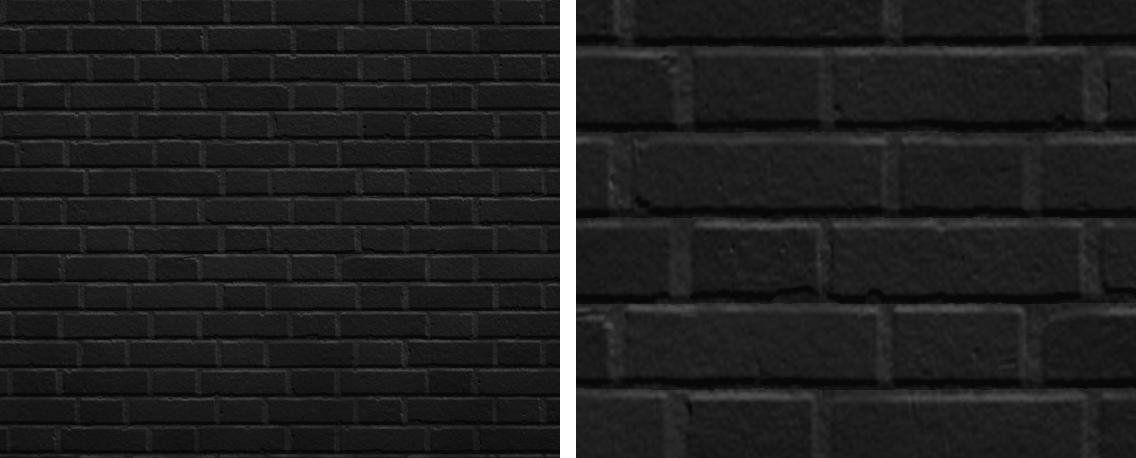
Left, the full canvas; right, a detail of the centre.
Reproduce this texture procedurally as a Shadertoy shader.

```glsl
// A black painted brick wall in Flemish bond: long and short bricks alternate
// in each course, and every second course is shifted. Rounded box distances
// give a height field, which is lit from above with noise for the worn paint.

// Layout, in units of one course height
const float COURSES = 16.03;         // courses down the canvas
const float TOP_SHIFT = 0.115;       // phase of the first course
const float PERIOD = 4.725;          // one long and one short brick
const float PERIOD_GROWTH = 0.0102;  // added to the period per course
const float LONG_SHARE = 0.652;      // part of the period for the long brick
const float EVEN_START = 19.05;      // start of a long brick, even courses
const float ODD_START = 16.67;       // the same for odd courses
const vec2 JOINT_HALF = vec2(0.112, 0.092); // half the mortar width
const float CORNER = 0.05;
const float SIZE_JITTER = 0.045;

// Surface and light
const float BRICK_TONE = 0.104;
const float TONE_SPREAD = 0.020;
const float MORTAR_TONE = 0.142;
const float EDGE_WARP = 0.045;
const float GRAIN = 0.30;
const float SPECKLE = 0.020;
const float HIGHLIGHT = 0.125;
const float SHADOW = 0.105;
const float CAST_SHADOW = 0.45;       // darkening of the mortar below a brick
const vec2 LIGHT = vec2(0.28, -0.96); // towards the light, y runs downwards

struct Brick { float dist; vec2 id; vec2 local; };

float hash(vec2 p) {
    vec3 q = fract(p.xyx * vec3(0.1031, 0.1030, 0.0973));
    q += dot(q, q.yzx + 33.33);
    return fract((q.x + q.y) * q.z);
}

float noise(vec2 p) {
    vec2 i = floor(p), f = fract(p);
    f = f * f * (3.0 - 2.0 * f);
    return mix(mix(hash(i), hash(i + vec2(1, 0)), f.x),
               mix(hash(i + vec2(0, 1)), hash(i + vec2(1, 1)), f.x), f.y);
}

float fbm(vec2 p) {
    float sum = 0.0, amp = 0.5;
    for (int i = 0; i < 4; i++) {
        sum += amp * noise(p);
        p = p * 2.03 + 17.1;
        amp *= 0.5;
    }
    return sum;
}

float roundBox(vec2 p, vec2 halfSize, float r) {
    vec2 d = abs(p) - halfSize + r;
    return length(max(d, 0.0)) + min(max(d.x, d.y), 0.0) - r;
}

// Signed distance to the brick of this cell, its identity and inner position
Brick findBrick(vec2 q) {
    // Slightly wavy edges
    q += EDGE_WARP * (vec2(fbm(q * 1.7), fbm(q * 1.7 + 40.0)) - 0.47);
    float row = floor(q.y);
    float period = PERIOD + PERIOD_GROWTH * row;
    float start = mod(row, 2.0) < 0.5 ? EVEN_START : ODD_START;
    float u = (q.x - start) / period + 64.0;
    float isShort = step(LONG_SHARE, fract(u));
    float share = mix(LONG_SHARE, 1.0 - LONG_SHARE, isShort);
    vec2 id = vec2(floor(u) * 2.0 + isShort, row + 5.0);

    vec2 cell = vec2(share * period, 1.0);
    vec2 local = vec2((fract(u) - isShort * LONG_SHARE) * period, fract(q.y)) - 0.5 * cell;
    vec2 jitter = vec2(hash(id), hash(id + 31.7)) - 0.5;
    local -= SIZE_JITTER * jitter * vec2(1.4, 0.8);
    local.y += local.x * 0.016 * (hash(id + 71.3) - 0.5);
    vec2 halfSize = 0.5 * cell - JOINT_HALF - SIZE_JITTER * 0.4 * jitter.yx;
    return Brick(roundBox(local, halfSize, CORNER), id, local);
}

// Relief: raised bricks, rough paint, few pits and chipped edges
float height(vec2 q) {
    float d = findBrick(q).dist;
    float chips = smoothstep(0.80, 0.95, noise(q * 3.7 + 9.0));
    float h = smoothstep(0.065, -0.045, d + 0.07 * chips);
    float rough = GRAIN * (noise(q * 8.0) + 0.9 * noise(q * 19.0 + 5.0) - 0.95);
    float pits = smoothstep(0.91, 0.99, noise(q * 6.7 + 90.0));
    return h + rough * mix(1.2, 0.7, h) - 0.3 * pits;
}

void mainImage(out vec4 fragColor, in vec2 fragCoord) {
    vec2 uv = fragCoord / iResolution.xy;
    vec2 q = vec2(fragCoord.x, iResolution.y - fragCoord.y) * COURSES / iResolution.y;
    q.y += TOP_SHIFT;
    float pixel = COURSES / iResolution.y;

    // Base paint: one tone per brick, lighter mortar, cloudy wear
    Brick brick = findBrick(q);
    float face = BRICK_TONE + TONE_SPREAD * (hash(brick.id + 11.0) - 0.5);
    face -= 0.012 * brick.local.y;
    float soft = max(0.06, pixel);
    float inJoint = smoothstep(-soft, soft, brick.dist);
    float mortar = MORTAR_TONE * mix(0.8, 1.2, fbm(q * 1.9 + 70.0));
    mortar *= 1.0 - CAST_SHADOW * smoothstep(0.36, 0.42, brick.local.y);
    float tone = mix(face, mortar, inJoint);
    tone += 0.030 * (fbm(q * vec2(0.6, 1.1)) - 0.47);
    tone += SPECKLE * (noise(q * 23.0 + 3.0) - 0.5);

    // Light from the slope of the relief, patchy along the edges
    vec2 stepToLight = LIGHT * max(0.035, 0.5 * pixel);
    float slope = height(q - stepToLight) - height(q + stepToLight);
    float patchy = mix(0.45, 1.5, smoothstep(0.25, 0.7, fbm(q * 1.3 + 25.0)));
    tone += slope > 0.0 ? slope * HIGHLIGHT * patchy : slope * SHADOW;

    // Uneven room light: dimmer towards the lower edge and the corners
    vec2 c = uv - vec2(0.48, 0.58);
    tone *= 1.08 - 0.42 * dot(c, c) - 0.14 * smoothstep(0.4, 0.0, uv.y);
    fragColor = vec4(vec3(clamp(tone, 0.03, 0.3)), 1.0);
}
```
